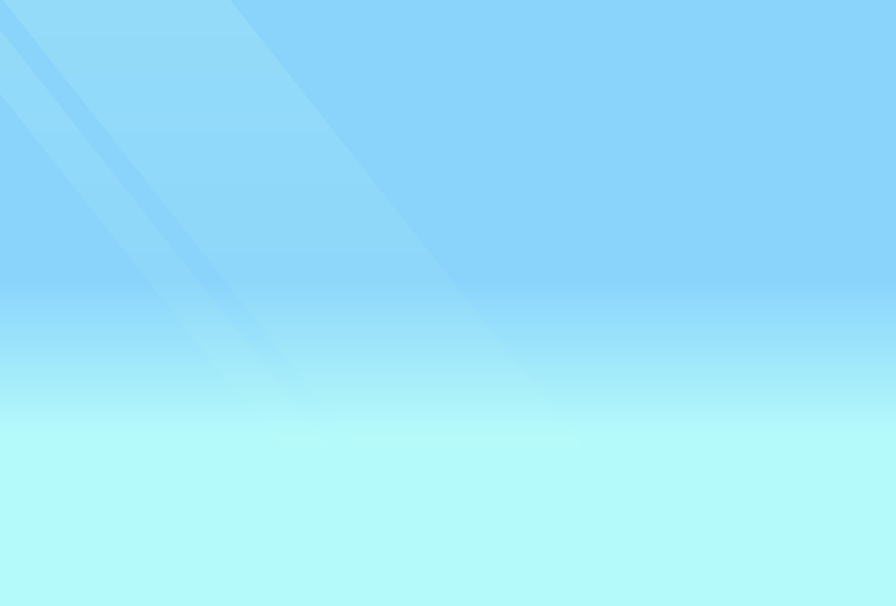
Reproduce this background procedurally as a WebGL 1 fragment shader.

```glsl
precision highp float;
// Calm blue sky fading to pale aqua, crossed by two faint slanted light beams.

uniform vec2 u_resolution;

const vec3 SKY_BLUE = vec3(0.54, 0.83, 0.985);
const vec3 PALE_AQUA = vec3(0.71, 0.98, 0.98);
const vec3 BEAM_TINT = vec3(0.78, 1.0, 0.94);

const float HORIZON_LOW = 0.282;
const float HORIZON_HIGH = 0.537;
const float BEAM_SLOPE = 0.79;
const float BEAM_END = 0.13;
const float BEAM_STRENGTH = 0.17;

// Vertical gradient with flat colour above and below the haze
vec3 skyColor(float height) {
  float haze = clamp((height - HORIZON_LOW) / (HORIZON_HIGH - HORIZON_LOW), 0.0, 1.0);
  return mix(PALE_AQUA, SKY_BLUE, haze);
}

// Smooth band between two positions along the top edge
float beamMask(float position, float left, float right, float softness) {
  return smoothstep(left - softness, left + softness, position)
       * (1.0 - smoothstep(right - softness, right + softness, position));
}

void main() {
  // Canvas height is one unit
  vec2 point = gl_FragCoord.xy / u_resolution.y;
  float softness = 1.0 / u_resolution.y;

  // Follow the slant back to where it meets the top edge
  float position = point.x - BEAM_SLOPE * (1.0 - point.y);
  float wideBeam = beamMask(position, 0.005, 0.380, softness);
  float thinBeam = beamMask(position, -0.122, -0.039, softness);

  // Beams weaken steadily on the way down
  float fade = clamp((point.y - BEAM_END) / (1.0 - BEAM_END), 0.0, 1.0);
  float beam = BEAM_STRENGTH * fade * (wideBeam + thinBeam);

  gl_FragColor = vec4(mix(skyColor(point.y), BEAM_TINT, beam), 1.0);
}
```
